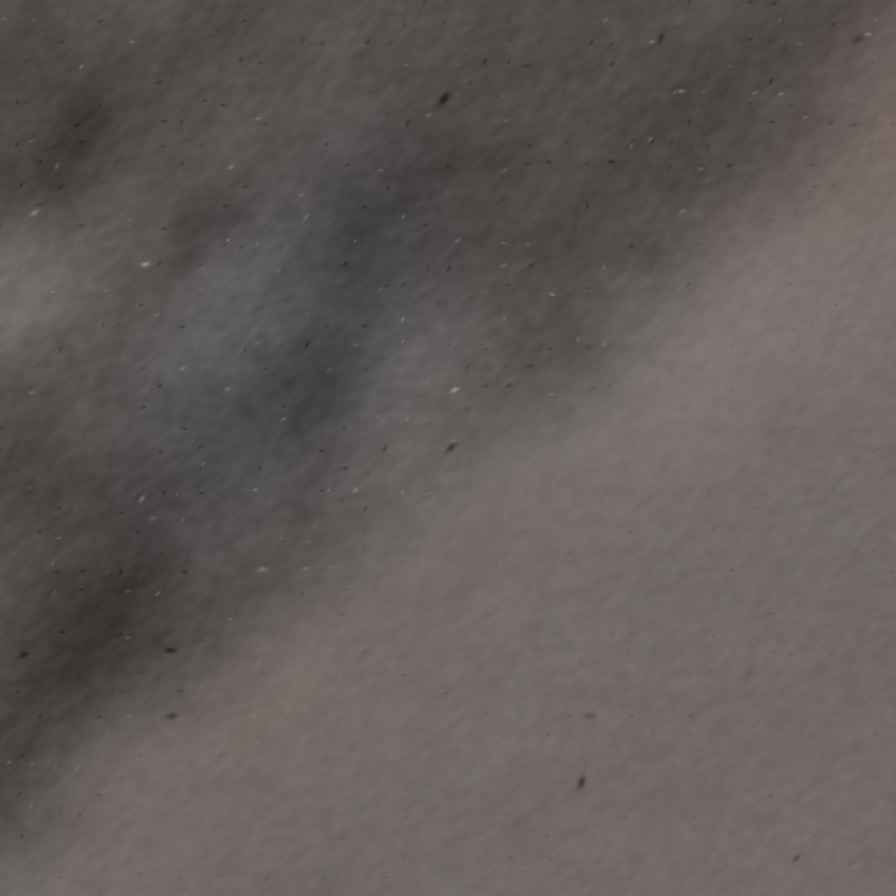
Give the GLSL for this texture, as a three.js fragment shader.

```glsl
// Worn grey stone: a smooth pale slope meets a darker, mottled face on a soft diagonal.
// Broad tones come from soft patches and cloud noise; fine slanted grain and
// scattered dark pits and pale chips, placed on jittered grids, lie on top.

varying vec2 vUv;

const vec3 PALE_STONE = vec3(0.436, 0.412, 0.400);
const vec3 DARK_STONE = vec3(0.312, 0.300, 0.292);
const vec3 WARM_TINT = vec3(0.024, -0.004, -0.010);
const vec3 COOL_TINT = vec3(-0.004, -0.001, 0.014);
const float SLOPE_START = 0.07;    // height of the divide at the left edge
const float SLOPE_RISE = 0.84;
const float SLOPE_SOFTNESS = 0.085;
const float GRAIN_ANGLE = 0.62;
const float GRAIN_SCALE = 100.0;
const float GRAIN_STRENGTH = 0.060;
const float MOTTLE_STRENGTH = 0.13;

float hash(vec2 p) {
  return fract(sin(dot(p, vec2(127.1, 311.7))) * 43758.5453);
}

float noise(vec2 p) {
  vec2 cell = floor(p);
  vec2 f = fract(p);
  f = f * f * (3.0 - 2.0 * f);
  float low = mix(hash(cell), hash(cell + vec2(1.0, 0.0)), f.x);
  float high = mix(hash(cell + vec2(0.0, 1.0)), hash(cell + vec2(1.0, 1.0)), f.x);
  return mix(low, high, f.y);
}

float clouds(vec2 p) {
  float sum = 0.0;
  float weight = 0.5;
  for (int i = 0; i < 4; i++) {
    sum += weight * noise(p);
    p = p * 2.03 + vec2(17.3, 9.1);
    weight *= 0.5;
  }
  return sum / 0.9375;
}

vec2 rotate(vec2 p, float angle) {
  float c = cos(angle);
  float s = sin(angle);
  return vec2(c * p.x + s * p.y, c * p.y - s * p.x);
}

// Soft elliptical patch, 1 at its centre.
float patchAt(vec2 p, vec2 centre, vec2 size, float angle) {
  vec2 q = rotate(p - centre, angle) / size;
  return exp(-dot(q, q));
}

// One slanted fleck in some cells of a grid; size is a share of the cell.
float flecks(vec2 p, float cells, float chance, float size, float seed) {
  vec2 g = p * cells;
  vec2 id = floor(g) + seed;
  vec2 centre = 0.35 + 0.3 * vec2(hash(id + 3.7), hash(id + 8.2));
  float angle = GRAIN_ANGLE + 1.4 * (hash(id + 5.9) - 0.5);
  vec2 q = rotate(fract(g) - centre, angle);
  q /= size * (0.6 + 0.4 * hash(id + 1.3)) * vec2(1.0, 0.5);
  float strength = 0.35 + 0.65 * hash(id + 6.4);
  return exp(-dot(q, q)) * strength * step(hash(id), chance);
}

void main() {
  vec2 p = vUv;
  vec2 warp = vec2(clouds(p * 7.0 + 4.0), clouds(p * 7.0 + 31.0)) - 0.5;
  vec2 w = p + 0.09 * warp;

  // Diagonal divide between the pale slope and the dark face.
  float divide = (SLOPE_START + SLOPE_RISE * w.x - w.y) * 0.77;
  float pale = smoothstep(-SLOPE_SOFTNESS, SLOPE_SOFTNESS, divide);
  float face = 1.0 - pale;
  vec3 colour = mix(DARK_STONE, PALE_STONE, pale);

  // Broad light and shade.
  float tone = 0.0;
  tone += 0.095 * patchAt(w, vec2(0.00, 0.66), vec2(0.13, 0.07), 0.5);
  tone += 0.055 * patchAt(w, vec2(0.25, 0.66), vec2(0.15, 0.07), 0.8);
  tone += 0.060 * patchAt(w, vec2(0.48, 0.58), vec2(0.12, 0.09), 0.7);
  tone += 0.035 * patchAt(w, vec2(0.80, 0.60), vec2(0.26, 0.13), 0.7);
  tone -= 0.065 * patchAt(w, vec2(0.12, 0.35), vec2(0.20, 0.09), 1.1);
  tone -= 0.050 * patchAt(w, vec2(0.09, 0.83), vec2(0.07, 0.04), 1.1);
  tone -= 0.070 * patchAt(w, vec2(0.22, 0.75), vec2(0.06, 0.025), 0.8);
  tone -= 0.045 * patchAt(w, vec2(0.37, 0.58), vec2(0.15, 0.04), 1.4);
  tone -= 0.025 * patchAt(w, vec2(0.50, 0.82), vec2(0.22, 0.12), 0.3);
  float mottle = clouds(rotate(p, GRAIN_ANGLE) * vec2(7.0, 11.0) + 12.0) - 0.5;
  tone += MOTTLE_STRENGTH * mottle * mix(0.25, 1.0, face);

  // Fine slanted grain, rougher on the dark face.
  vec2 g = rotate(p, GRAIN_ANGLE) * GRAIN_SCALE * vec2(0.65, 1.15);
  float grain = 0.6 * noise(g) + 0.4 * noise(g * 1.9 + 23.0) - 0.5;
  tone += GRAIN_STRENGTH * grain * mix(0.75, 1.0, face);

  // Pits and chips.
  tone -= 0.20 * flecks(p, 13.0, 0.07, 0.11, 2.0);
  tone -= 0.10 * flecks(p + 0.013, 44.0, 0.16, 0.17, 41.0) * mix(0.5, 1.0, face);
  tone += 0.14 * flecks(p + 0.007, 36.0, 0.10, 0.14, 73.0) * mix(0.2, 1.0, face);
  tone += 0.22 * flecks(p, 15.0, 0.06, 0.085, 97.0) * face;

  // Faint brown and blue casts.
  float warm = patchAt(w, vec2(1.00, 0.86), vec2(0.22, 0.12), 0.8);
  warm += 0.7 * patchAt(w, vec2(0.30, 0.21), vec2(0.18, 0.06), 0.6);
  warm += 0.4 * patchAt(w, vec2(0.92, 0.06), vec2(0.20, 0.10), 0.4);
  float cool = patchAt(w, vec2(0.32, 0.62), vec2(0.20, 0.12), 1.0);
  colour += WARM_TINT * warm + COOL_TINT * cool + tone;

  gl_FragColor = vec4(clamp(colour, 0.0, 1.0), 1.0);
}
```
